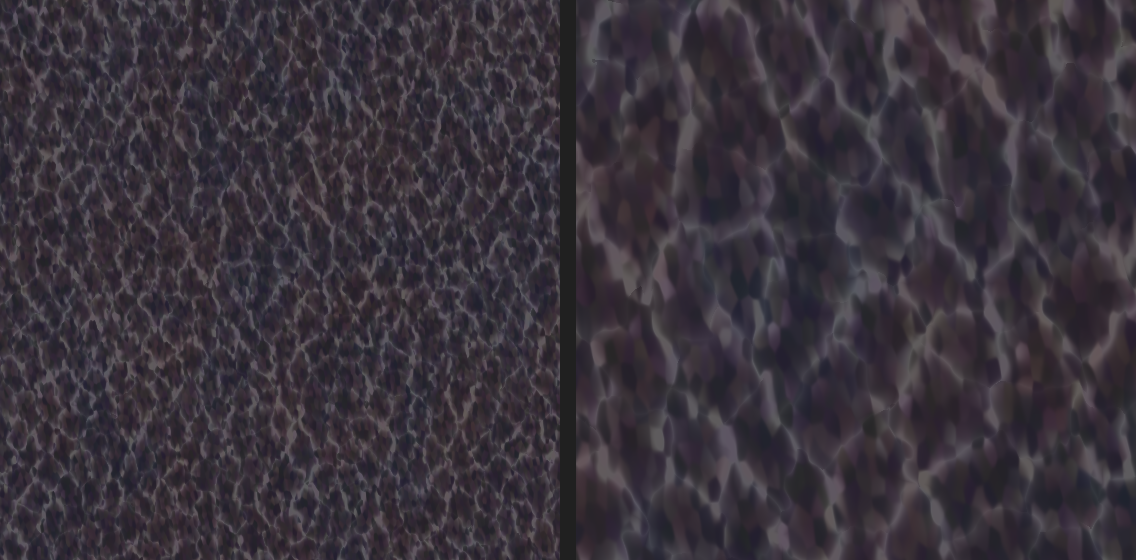
Left: the whole. Right: its middle third, enlarged.
Reproduce this texture procedurally as a WebGL 2 fragment shader.

```glsl
#version 300 es
precision highp float;

uniform vec2 u_resolution;
out vec4 outColor;

// Layout of the pebbled cells
const vec2 CELL_COUNT = vec2(21.0, 23.0);
const float ROW_HEIGHT = 0.62;   // row spacing relative to cell width
const float JITTER = 0.62;
const float LEAN = 0.10;
const float WALL_WIDTH = 0.105;

// Fibres and tints
const vec2 FIBRE_COUNT = vec2(165.0, 82.0);
const vec2 TINT_COUNT = vec2(15.0, 10.0);
const float FIBRE_CONTRAST = 0.34;
const float FIBRE_TINT = 0.035;
const float PATCH_TINT = 0.028;

// Tone ramp
const float FLOOR_TONE = 0.11;
const float WALL_TONE = 0.88;
const vec3 SHADOW = vec3(0.145, 0.120, 0.160);
const vec3 BODY = vec3(0.208, 0.180, 0.217);
const vec3 RIDGE = vec3(0.365, 0.350, 0.375);

vec3 hash3(vec2 p) {
    vec3 q = fract(p.xyx * vec3(0.1031, 0.1030, 0.0973));
    q += dot(q, q.yxz + 33.33);
    return fract((q.xxy + q.yzz) * q.zyx);
}

// Soft cellular noise: random values blended around scattered points
vec3 softCells(vec2 p) {
    vec2 base = floor(p);
    vec3 sum = vec3(0.0);
    float total = 0.0;
    for (int y = -1; y <= 1; y++) {
        for (int x = -1; x <= 1; x++) {
            vec2 id = base + vec2(x, y);
            vec2 offset = id + hash3(id + 71.0).xy - p;
            float weight = exp(-6.0 * dot(offset, offset));
            sum += weight * hash3(id + 19.0);
            total += weight;
        }
    }
    return sum / total;
}

// Centre of a cell in staggered rows
vec2 cellCentre(vec2 id) {
    vec2 shift = vec2(0.5 * mod(id.y, 2.0), 0.0);
    vec2 centre = id + 0.5 + shift + JITTER * (hash3(id + 7.0).xy - 0.5);
    return centre * vec2(1.0, ROW_HEIGHT);
}

// Ridge height between neighbouring cells, strongest on steep walls
float ridges(vec2 p) {
    vec2 base = floor(p / vec2(1.0, ROW_HEIGHT));
    vec2 nearestId = base;
    vec2 nearest = vec2(0.0);
    float best = 1e5;
    for (int y = -2; y <= 2; y++) {
        for (int x = -2; x <= 2; x++) {
            vec2 id = base + vec2(x, y);
            vec2 offset = cellCentre(id) - p;
            float d = dot(offset, offset);
            if (d < best) {
                best = d;
                nearest = offset;
                nearestId = id;
            }
        }
    }
    float height = 0.0;
    for (int y = -2; y <= 2; y++) {
        for (int x = -2; x <= 2; x++) {
            if (x == 0 && y == 0) continue;
            vec2 id = nearestId + vec2(x, y);
            vec2 other = cellCentre(id) - p;
            vec2 normal = normalize(other - nearest);
            float d = dot(0.5 * (other + nearest), normal);
            float steep = mix(0.35, 1.0, smoothstep(0.1, 0.8, abs(normal.x)));
            float strength = mix(0.55, 1.1, hash3(id + nearestId).z);
            height = max(height, steep * strength * exp(-d / WALL_WIDTH));
        }
    }
    return height;
}

// Layered sines that bend the walls
vec2 wobble(vec2 p) {
    vec2 slow = sin(p.yx * vec2(19.0, 23.0) + 2.0 * sin(p * 13.0));
    vec2 quick = sin(p.yx * vec2(173.0, 141.0) + 2.5 * sin(p * 67.0));
    return 0.16 * slow + 0.05 * quick;
}

void main() {
    vec2 uv = gl_FragCoord.xy / u_resolution;

    vec3 fibre = softCells(FIBRE_COUNT * (uv + vec2(LEAN * uv.y, 0.0))) - 0.5;
    vec3 tint = softCells(TINT_COUNT * uv + 40.0) - 0.5;

    // Cell walls, frayed by the fibres
    vec2 p = uv * CELL_COUNT * vec2(1.0, ROW_HEIGHT);
    p.x += LEAN * p.y;
    p += wobble(uv) + vec2(0.16, 0.08) * fibre.yz;
    float wall = ridges(p) * (1.0 + 1.1 * fibre.x);

    float tone = FLOOR_TONE + WALL_TONE * wall + FIBRE_CONTRAST * fibre.x;
    tone += 0.08 * tint.y;

    // Shadow to body to ridge, then slight colour drift
    vec3 color = mix(SHADOW, BODY, smoothstep(-0.1, 0.36, tone));
    color = mix(color, RIDGE, smoothstep(0.18, 1.0, tone));
    color += FIBRE_TINT * (fibre - dot(fibre, vec3(1.0 / 3.0)));
    color += PATCH_TINT * tint.x * vec3(1.0, 0.0, -0.7);
    outColor = vec4(clamp(color, 0.0, 1.0), 1.0);
}
```
